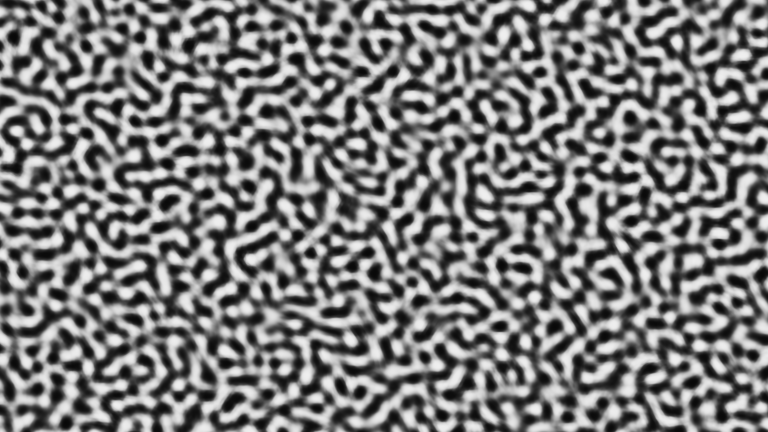
Give the GLSL for this pattern, as a WebGL 1 fragment shader.

```glsl
precision highp float;
// Soft black and white labyrinth, like a reaction-diffusion pattern.
// Plane waves of varied length in all directions are summed, saturated,
// then sharpened by a centre-minus-surround filter and saturated again.

uniform vec2 u_resolution;

#define PERIODS 22.5       // stripe periods per canvas height
#define SPREAD 0.62        // largest relative deviation of the wave numbers
#define WAVES 56
#define FIELD_GAIN 1.5     // saturation before the filter
#define TONE_GAIN 1.27     // saturation after the filter
#define CENTRE_RADIUS 0.2  // filter radii in stripe periods
#define SURROUND_RADIUS 0.6
#define DARK 0.02
#define LIGHT 0.95

const float PI = 3.14159265;

vec3 waves[WAVES];  // wave vector in xy, phase in z

float hash(float n) {
  return fract(sin(n * 127.1 + 11.7) * 4375.85);
}

float saturate(float x) {  // hyperbolic tangent
  return 1.0 - 2.0 / (exp(2.0 * x) + 1.0);
}

// Directions are stratified over a half circle, lengths and phases are random.
void setupWaves() {
  for (int i = 0; i < WAVES; i++) {
    float n = float(i);
    float angle = PI * (n + hash(n)) / float(WAVES);
    float deviation = hash(n + 150.3) + hash(n + 300.9) - 1.0;
    float number = 2.0 * PI * (1.0 + SPREAD * deviation);
    waves[i] = vec3(number * cos(angle), number * sin(angle),
                    2.0 * PI * hash(n + 450.7));
  }
}

// Saturated random field of unit variance before saturation.
float field(vec2 p) {
  float sum = 0.0;
  for (int i = 0; i < WAVES; i++) {
    sum += cos(dot(waves[i].xy, p) + waves[i].z);
  }
  return saturate(FIELD_GAIN * sum * sqrt(2.0 / float(WAVES)));
}

vec2 onCircle(float turn) {
  return vec2(cos(2.0 * PI * turn), sin(2.0 * PI * turn));
}

// Centre disc minus surrounding ring: evens out the stripe width.
float labyrinth(vec2 p) {
  float centre = 0.0;
  for (int i = 0; i < 6; i++) {
    centre += field(p + CENTRE_RADIUS * onCircle(float(i) / 6.0));
  }
  float surround = 0.0;
  for (int i = 0; i < 12; i++) {
    surround += field(p + SURROUND_RADIUS * onCircle((float(i) + 0.5) / 12.0));
  }
  return 0.2 * field(p) + 0.8 * centre / 6.0 - surround / 12.0;
}

void main() {
  vec2 p = (gl_FragCoord.xy - 0.5 * u_resolution) / u_resolution.y * PERIODS;
  setupWaves();
  float tone = 0.5 + 0.5 * saturate(TONE_GAIN * labyrinth(p));
  gl_FragColor = vec4(vec3(mix(DARK, LIGHT, tone)), 1.0);
}
```
